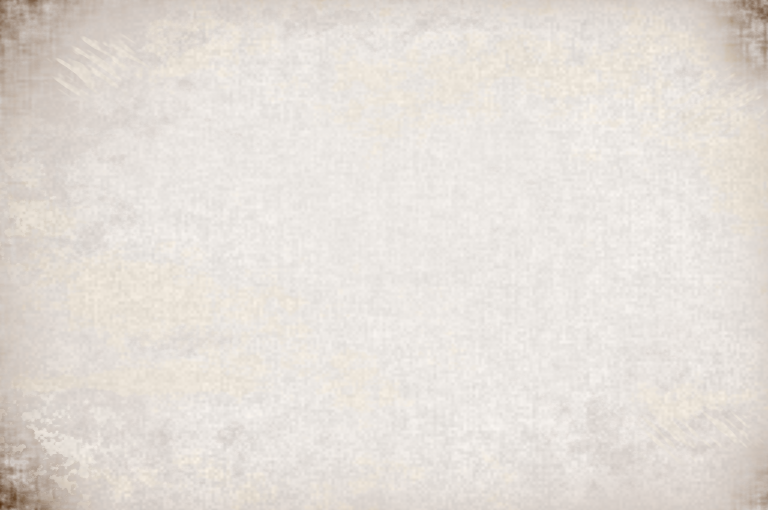
Write a Shadertoy shader that draws this texture.

```glsl
// Aged off-white canvas with cream plaster patches, woven threads and browned, worn edges.
#define PAPER vec3(0.926, 0.910, 0.894)
#define CREAM vec3(0.922, 0.891, 0.842)
#define MAUVE vec3(0.842, 0.810, 0.788)
#define CHALK vec3(0.915, 0.895, 0.865)
#define BURN vec3(0.82, 0.97, 1.10)
#define WEAVE 0.038
#define GRAIN 0.058
#define RAGGED 2.0
#define EDGE_WEAR 0.86

float hash(vec2 p) {
    vec3 q = fract(vec3(p.xyx) * 0.1031);
    q += dot(q, q.yzx + 33.33);
    return fract((q.x + q.y) * q.z);
}

float noise(vec2 p) {
    vec2 i = floor(p), f = fract(p);
    f = f * f * (3.0 - 2.0 * f);
    return mix(mix(hash(i), hash(i + vec2(1, 0)), f.x),
               mix(hash(i + vec2(0, 1)), hash(i + vec2(1, 1)), f.x), f.y);
}

float fbm(vec2 p) {
    float sum = 0.0, amp = 0.5;
    for (int i = 0; i < 6; i++) {
        sum += amp * noise(p);
        p = mat2(1.6, 1.2, -1.2, 1.6) * p + 17.3;
        amp *= 0.6;
    }
    return sum / 1.19;
}

// Soft elliptical spot
float spot(vec2 uv, vec2 centre, vec2 radius) {
    vec2 d = (uv - centre) / radius;
    return exp(-dot(d, d));
}

// Turns a soft area into a flaking patch
float flake(float area, float rough) {
    return smoothstep(0.36, 0.66, area + (rough - 0.5) * RAGGED);
}

// Thin broken fibres along one direction
float fibres(vec2 p, float angle) {
    float c = cos(angle), s = sin(angle);
    p = mat2(c, -s, s, c) * p;
    return 0.6 * noise(p * vec2(16.0, 125.0)) + 0.4 * noise(p * vec2(55.0, 170.0) + 9.0);
}

void mainImage(out vec4 fragColor, in vec2 fragCoord) {
    vec2 uv = fragCoord / iResolution.xy;
    vec2 p = fragCoord / iResolution.y;

    // Noise layers: clouds, torn paint, short threads, grain
    float cloud = fbm(p * 4.0);
    float rough = fbm(p * vec2(7.0, 12.0) + 31.0);
    float crumbs = fbm(p * vec2(30.0, 42.0) + 7.0);
    float across = 0.5 * noise(p * vec2(12.0, 150.0))
                 + 0.7 * noise(p * vec2(45.0, 170.0) + 23.0) - 0.6;
    float down = 0.5 * noise(p * vec2(150.0, 10.0) + 50.0)
               + 0.7 * noise(p * vec2(170.0, 40.0) + 71.0) - 0.6;
    float grain = noise(p * 170.0) - 0.5;
    float torn = mix(rough, crumbs, 0.45) + 0.10 * (across + down);

    // Pale centre fading to grey cloth
    float glow = spot(uv, vec2(0.54, 0.53), vec2(0.60, 0.60));
    float pale = smoothstep(0.10, 0.78, glow + (cloud - 0.5) * 0.45 + (crumbs - 0.5) * 0.3);
    vec3 col = mix(MAUVE + 0.025, PAPER, pale);

    // Cream plaster
    float cream = 0.70 * spot(uv, vec2(0.62, 0.86), vec2(0.30, 0.13))
                + 0.60 * spot(uv, vec2(0.23, 0.90), vec2(0.08, 0.08))
                + 0.65 * spot(uv, vec2(0.17, 0.41), vec2(0.11, 0.10))
                + 0.75 * spot(uv, vec2(0.15, 0.252), vec2(0.17, 0.022))
                + 0.75 * spot(uv, vec2(0.98, 0.64), vec2(0.08, 0.15))
                + 0.60 * spot(uv, vec2(0.03, 0.57), vec2(0.06, 0.12))
                + 0.60 * spot(uv, vec2(0.92, 0.21), vec2(0.14, 0.06))
                + 0.45 * spot(uv, vec2(0.38, 0.32), vec2(0.28, 0.14))
                + 0.40 * spot(uv, vec2(0.30, 0.05), vec2(0.30, 0.06));
    col = mix(col, CREAM, 0.80 * flake(cream, torn));

    // Grey areas where the plaster has come off
    float bare = 0.60 * spot(uv, vec2(0.40, 0.97), vec2(0.24, 0.05))
               + 0.50 * spot(uv, vec2(0.12, 0.93), vec2(0.15, 0.09))
               + 0.50 * spot(uv, vec2(0.06, 0.75), vec2(0.12, 0.17))
               + 0.50 * spot(uv, vec2(0.10, 0.53), vec2(0.08, 0.12))
               + 0.60 * spot(uv, vec2(0.26, 0.33), vec2(0.10, 0.035))
               + 0.50 * spot(uv, vec2(0.93, 0.83), vec2(0.07, 0.14))
               + 0.52 * spot(uv, vec2(0.84, 0.14), vec2(0.14, 0.10))
               + 0.45 * spot(uv, vec2(0.22, 0.10), vec2(0.18, 0.10));
    float peel = 1.0 - mix(rough, crumbs, 0.5) + 0.12 * (across + down);
    col = mix(col, MAUVE, mix(0.62, 0.28, glow) * flake(bare, peel));

    // Browned borders and corners
    float wear = 0.13 * exp(-uv.x * 15.0) + 0.09 * exp((uv.y - 1.0) * 26.0)
               + 0.07 * exp((uv.x - 1.0) * 32.0) + 0.05 * exp(-uv.y * 22.0)
               + 0.36 * spot(uv, vec2(0.0, 0.0), vec2(0.075, 0.13))
               + 0.28 * spot(uv, vec2(1.0, 0.96), vec2(0.06, 0.11))
               + 0.16 * spot(uv, vec2(0.0, 1.0), vec2(0.10, 0.16))
               + 0.16 * spot(uv, vec2(1.0, 0.0), vec2(0.05, 0.11));
    float bite = 1.0 + 2.6 * (mix(torn, crumbs, 0.6) - 0.5) + 0.7 * (across + down) + 0.6 * grain;
    col -= BURN * wear * max(bite, 0.0) * EDGE_WEAR;

    // Chalky flakes and slanted scratches
    float chalk = spot(uv, vec2(0.08, 0.14), vec2(0.09, 0.12))
                + 0.7 * spot(uv, vec2(0.04, 0.57), vec2(0.06, 0.14));
    col = mix(col, CHALK, 0.7 * min(chalk, 1.0) * smoothstep(0.50, 0.62, crumbs + 0.2 * grain));
    float scuffs = spot(uv, vec2(0.13, 0.87), vec2(0.11, 0.09)) * fibres(p, -0.6)
                 + spot(uv, vec2(0.93, 0.78), vec2(0.09, 0.12)) * fibres(p, 0.55)
                 + spot(uv, vec2(0.90, 0.16), vec2(0.14, 0.11)) * fibres(p, -0.75);
    col = mix(col, CREAM, 0.65 * smoothstep(0.40, 0.62, scuffs));

    // Woven threads and grit, strongest away from the centre
    float strength = mix(1.5, 0.55, glow) * (0.4 + 1.2 * cloud);
    col += strength * (WEAVE * (across + down) + GRAIN * grain + 0.05 * (crumbs - 0.5));

    fragColor = vec4(clamp(col, 0.0, 1.0), 1.0);
}
```
